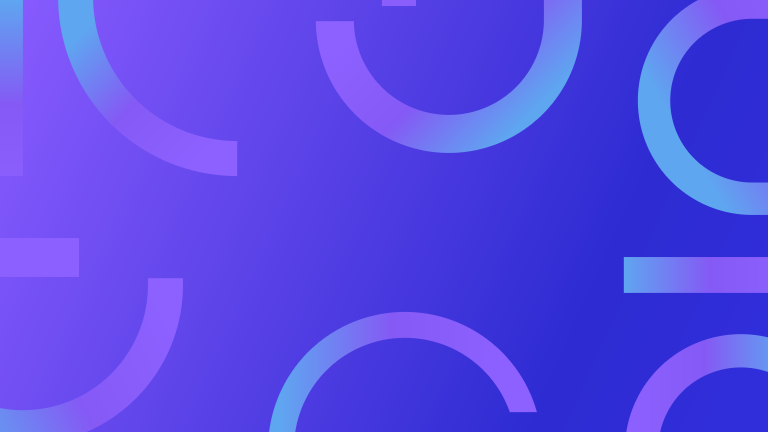
Reproduce this background procedurally as a Shadertoy shader.

```glsl
// Violet-to-indigo diagonal backdrop with bold arcs, hooks and bars.
// Each shape is a signed distance, tinted by its own linear gradient.
// Lengths are in canvas heights; the origin is at the lower left.

// Box between two corners
float bar(vec2 p, vec2 low, vec2 high) {
    vec2 d = abs(p - 0.5 * (low + high)) - 0.5 * (high - low);
    return length(max(d, 0.0)) + min(max(d.x, d.y), 0.0);
}

// Circular stroke around q = 0
float ring(vec2 q, float radius, float halfWidth) {
    return abs(length(q) - radius) - halfWidth;
}

// Sky blue at 0, violet at 1, light violet at 2
vec3 tint(float t) {
    vec3 sky = vec3(0.37, 0.65, 0.94);
    vec3 violet = vec3(0.52, 0.35, 0.96);
    vec3 light = vec3(0.55, 0.38, 1.0);
    return mix(mix(sky, violet, clamp(t, 0.0, 1.0)), light, clamp(t - 1.0, 0.0, 1.0));
}

// Lay a shape over the colour with a one-pixel soft edge
void paint(inout vec3 color, float dist, float t) {
    float coverage = clamp(0.5 - dist * iResolution.y, 0.0, 1.0);
    color = mix(color, tint(t), coverage);
}

void mainImage(out vec4 fragColor, in vec2 fragCoord) {
    vec2 p = fragCoord / iResolution.y;
    float down = 1.0 - p.y;
    vec2 q;
    float d;

    // Backdrop
    float slope = p.x + 0.45 * down;
    vec3 color = mix(vec3(0.54, 0.36, 1.0), vec3(0.18, 0.17, 0.825), clamp(slope / 1.67, 0.0, 1.0));
    color = mix(color, vec3(0.19, 0.18, 0.86), smoothstep(1.67, 2.23, slope));

    // Bars
    paint(color, bar(p, vec2(-0.2, 0.593), vec2(0.053, 1.2)), down / 0.243);
    paint(color, bar(p, vec2(0.884, 0.986), vec2(0.963, 1.2)), 1.6);
    paint(color, bar(p, vec2(-0.2, 0.359), vec2(0.183, 0.449)), 1.9);
    paint(color, bar(p, vec2(1.444, 0.322), vec2(2.5, 0.405)), (p.x - 1.444) / 0.2);

    // Upper left quarter arc
    q = p - vec2(0.549, 1.007);
    d = max(ring(q, 0.374, 0.0405), q.x);
    paint(color, d, (p.x + down - 0.266) / 0.283);

    // Upper hook: straight legs, the left one cut short
    q = p - vec2(1.039, 0.954);
    d = ring(vec2(q.x, min(q.y, 0.0)), 0.264, 0.044);
    d = max(d, min(p.y - 0.951, -q.x));
    paint(color, d, (1.493 - p.x - down) / 0.296);

    // Upper right hook, opening to the right
    q = p - vec2(1.741, 0.767);
    d = ring(vec2(min(q.x, 0.0), q.y), 0.227, 0.0375);
    paint(color, d, (p.x - 0.6 * down - 1.389) / 0.266);

    // Lower left hook
    q = p - vec2(0.053, 0.340);
    d = ring(vec2(q.x, min(q.y, 0.0)), 0.330, 0.0405);
    paint(color, max(d, p.y - 0.356), (p.x - 0.5 * down + 0.579) / 0.3);

    // Lower arch, its right end cut level
    q = p - vec2(0.9375, -0.039);
    d = max(ring(q, 0.287, 0.030), min(0.046 - p.y, q.x));
    paint(color, d, (p.x - 0.648) / 0.26);

    // Lower right arch
    q = p - vec2(1.715, -0.042);
    paint(color, ring(q, 0.230, 0.0385), (1.817 - p.x) / 0.185);

    fragColor = vec4(color, 1.0);
}
```
